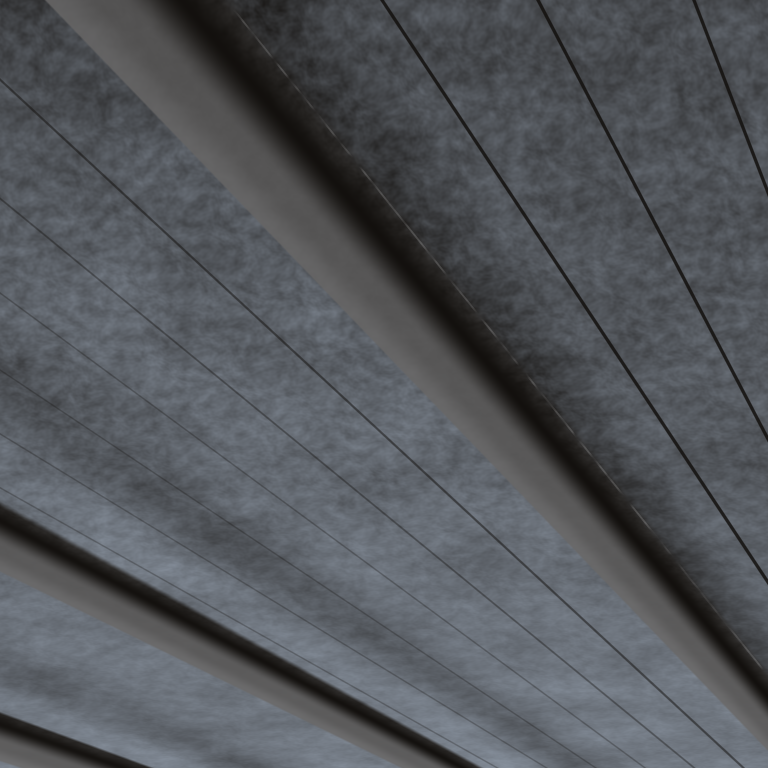
Reproduce this texture procedurally as a Shadertoy shader.

```glsl
#define VANISH vec2(1.466, -0.461)
#define SEAM_START 0.802
#define SEAM_STEP 0.139
#define BEAM_COUNT 3
#define SHADOW_COLOR vec3(0.07, 0.06, 0.05)
#define PANEL_COLOR vec3(0.465, 0.495, 0.535)
#define BEAM_COLOR vec3(0.48, 0.48, 0.485)
#define GRAIN 0.30
#define MOTTLE 0.22

vec2 gradientAt(vec2 cell) {
    vec3 q = fract(cell.xyx * vec3(0.1031, 0.1030, 0.0973));
    q += dot(q, q.yzx + 33.33);
    float angle = 6.2832 * fract((q.x + q.y) * q.z);
    return vec2(cos(angle), sin(angle));
}

float gradientNoise(vec2 p) {
    vec2 cell = floor(p), f = p - cell;
    vec2 w = f * f * f * (f * (f * 6.0 - 15.0) + 10.0);
    vec2 e = vec2(1.0, 0.0);
    float a = dot(gradientAt(cell), f);
    float b = dot(gradientAt(cell + e.xy), f - e.xy);
    float c = dot(gradientAt(cell + e.yx), f - e.yx);
    float d = dot(gradientAt(cell + e.xx), f - e.xx);
    return mix(mix(a, b, w.x), mix(c, d, w.x), w.y);
}

float fbm(vec2 p) {
    float sum = 0.0, amp = 0.6;
    for (int i = 0; i < 3; i++) {
        sum += amp * gradientNoise(p);
        p = mat2(1.6, 1.2, -1.2, 1.6) * p + 7.3;
        amp *= 0.65;
    }
    return sum;
}

// Dark side, lit side and far edge of a beam, as rays from the vanishing point
vec3 beamEdges(float i) {
    return vec3(0.80, 0.855, 0.963) + i * vec3(1.065, 1.068, 1.085)
         - i * i * vec3(0.045, 0.033, 0.004);
}

void mainImage(out vec4 fragColor, in vec2 fragCoord) {
    vec2 p = fragCoord / iResolution.xy;

    // Perspective: every seam and beam edge is a constant ray value
    float height = p.y - VANISH.y;
    float ray = (VANISH.x - p.x) / height;
    float toDistance = height / sqrt(1.0 + ray * ray);
    float pixel = 1.0 / iResolution.y;
    float rayPixel = pixel / toDistance;

    // Fibrous surface, flattened with depth
    vec2 surface = vec2(p.x, 1.4 * log(height));
    float fine = fbm(surface * 48.0 + 0.4 * gradientNoise(surface * 20.0));
    float broad = fbm(surface * vec2(6.0, 9.0) + 3.7);
    float texture_ = GRAIN * mix(0.45, 1.0, smoothstep(0.0, 0.6, p.y)) * fine
                   + MOTTLE * broad;

    // Panel light, brighter towards the depth
    float leftSide = smoothstep(0.84, 0.90, ray);
    float tone = mix(0.80 - 0.27 * p.y, 0.97 - 0.40 * p.y, leftSide);
    tone -= 0.12 * smoothstep(0.35, 0.0, p.x) * smoothstep(0.7, 1.0, p.y);
    tone *= 1.0 - 0.45 * smoothstep(0.68, 0.80, ray) * (1.0 - leftSide);
    tone += texture_;

    // Soft dark bands in front of the deeper beams
    for (int i = 1; i < BEAM_COUNT; i++) {
        float start = beamEdges(float(i)).x;
        float band = (ray - start + 0.28) / (0.06 + 0.03 * float(i));
        float glow = (ray - start + 0.10) / 0.08;
        tone += 0.07 * exp(-glow * glow) - 0.22 * exp(-band * band);
    }

    // Board seams, thinner and fainter to the left
    float seamIndex = (ray - SEAM_START) / SEAM_STEP;
    float seamDistance = abs(seamIndex - round(seamIndex)) * SEAM_STEP * toDistance;
    float fade = smoothstep(0.60, 1.45, ray);
    float seamWidth = mix(0.0018, 0.0006, fade);
    float seam = 1.0 - smoothstep(seamWidth - 0.5 * pixel, seamWidth + pixel, seamDistance);
    float isDark = smoothstep(0.06, 0.08, abs(ray - SEAM_START)) * step(ray, 1.85);
    tone *= 1.0 - seam * isDark * mix(0.85, 0.28, fade);

    vec3 color = mix(SHADOW_COLOR, PANEL_COLOR, clamp(tone, 0.0, 1.15));

    // Beams: shaded side, rounded face, pale rim
    for (int i = 0; i < BEAM_COUNT; i++) {
        vec3 edges = beamEdges(float(i));
        float inside = smoothstep(edges.x - 0.012, edges.x + 0.012, ray)
                     * (1.0 - smoothstep(edges.z - rayPixel, edges.z + 1.5 * rayPixel, ray));
        float side = mix(0.22, 0.0, smoothstep(edges.x, edges.y - 0.01, ray));
        side *= 1.0 + 3.0 * texture_;
        float across = (ray - edges.y) / (edges.z - edges.y);
        float face = 0.62 + 0.14 * smoothstep(0.55, 0.95, across)
                   + 0.10 * (1.0 - p.y) + 0.12 * texture_;
        float shade = mix(side, face, smoothstep(-0.15, 0.38, across));
        color = mix(color, mix(SHADOW_COLOR, BEAM_COLOR, shade), inside);
    }

    // Pale broken thread along the main shadow
    float thread = 1.0 - smoothstep(0.0004, 0.0004 + 1.2 * pixel,
                                    abs(ray - SEAM_START) * toDistance);
    color += 0.13 * thread * smoothstep(-0.3, 0.3, gradientNoise(p * 45.0));

    fragColor = vec4(color, 1.0);
}
```
